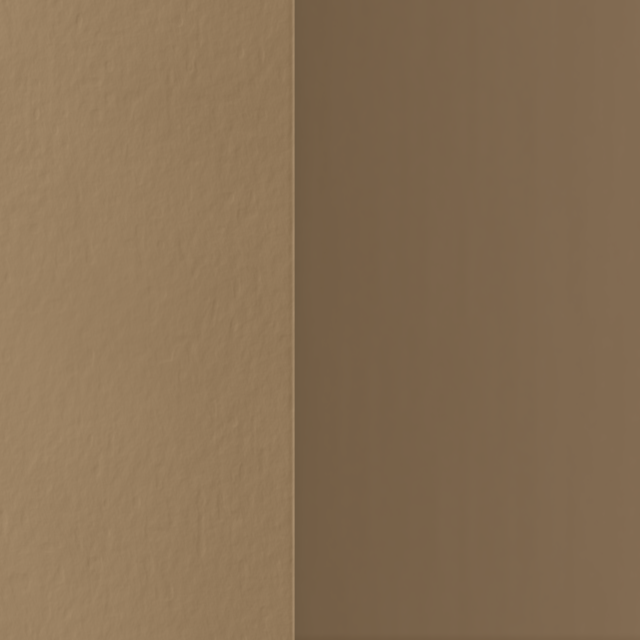
Write a three.js fragment shader that draws this texture.

```glsl
varying vec2 vUv;

float hash(vec2 p) {
  vec3 q = fract(vec3(p.xyx) * 0.1031);
  q += dot(q, q.yzx + 33.33);
  return fract((q.x + q.y) * q.z);
}

float noise(vec2 p) {
  vec2 cell = floor(p);
  vec2 f = fract(p);
  f = f * f * (3.0 - 2.0 * f);
  float low = mix(hash(cell), hash(cell + vec2(1.0, 0.0)), f.x);
  float high = mix(hash(cell + vec2(0.0, 1.0)), hash(cell + 1.0), f.x);
  return mix(low, high, f.y);
}

float fbm(vec2 p) {
  float sum = 0.0;
  float weight = 0.5;
  for (int i = 0; i < 4; i++) {
    sum += weight * noise(p);
    p = mat2(1.6, 1.2, -1.2, 1.6) * p + 17.3;
    weight *= 0.55;
  }
  return sum;
}

// Trowelled surface height with sparse pits
float plasterHeight(vec2 p) {
  vec2 warped = p + 0.012 * vec2(noise(p * 9.0), noise(p * 9.0 + 40.0));
  float grain = fbm(warped * vec2(75.0, 52.0));
  float pits = smoothstep(0.72, 0.95, noise(warped * vec2(62.0, 40.0) + 80.0));
  return grain - 0.35 * pits;
}

// Slope of the surface towards a light at the upper left
float relief(vec2 p, float reach) {
  vec2 toLight = reach * vec2(-0.8, 0.6);
  return plasterHeight(p - toLight) - plasterHeight(p + toLight);
}

vec3 plasterWall(vec2 p, float edge) {
  vec3 lit = vec3(0.607, 0.507, 0.385);
  vec3 dim = vec3(0.568, 0.468, 0.348);
  vec3 color = mix(lit, dim, smoothstep(0.0, edge, p.x));
  float roughness = mix(0.65, 1.1, noise(p * vec2(5.0, 4.0) + 3.0));
  float shade = 0.085 * roughness * relief(p, 0.0016);
  shade += 0.018 * (fbm(p * vec2(9.0, 6.0)) - 0.5);
  return color + shade * vec3(1.0, 0.96, 0.88);
}

vec3 smoothWall(vec2 p, float edge) {
  vec3 shadow = vec3(0.455, 0.369, 0.274);
  vec3 open = vec3(0.512, 0.421, 0.323);
  float across = (p.x - edge) / (1.0 - edge);
  vec3 color = mix(shadow, open, clamp(across, 0.0, 1.0));
  float streaks = noise(p * vec2(65.0, 5.0)) - 0.5;
  float mottle = fbm(p * vec2(90.0, 60.0)) - 0.5;
  color += 0.006 * streaks + 0.006 * mottle;
  color -= 0.02 * (1.0 - smoothstep(0.0, 0.012, p.y));
  // Soft occlusion beside the corner
  float corner = exp(-max(p.x - edge, 0.0) / 0.012);
  return color - corner * vec3(0.022, 0.012, 0.010);
}

float band(float x, float center, float width) {
  float d = (x - center) / width;
  return exp(-d * d);
}

void main() {
  float edge = 0.4605;
  float side = smoothstep(edge - 0.0012, edge + 0.0012, vUv.x);
  vec3 color = mix(plasterWall(vUv, edge), smoothWall(vUv, edge), side);

  // Worn bright arris with a faint groove on its left
  float wear = 0.8 + 0.4 * noise(vec2(3.0, vUv.y * 45.0));
  color += 0.065 * wear * band(vUv.x, edge - 0.002, 0.0018);
  color -= 0.018 * band(vUv.x, edge - 0.007, 0.003);

  gl_FragColor = vec4(color, 1.0);
}
```
